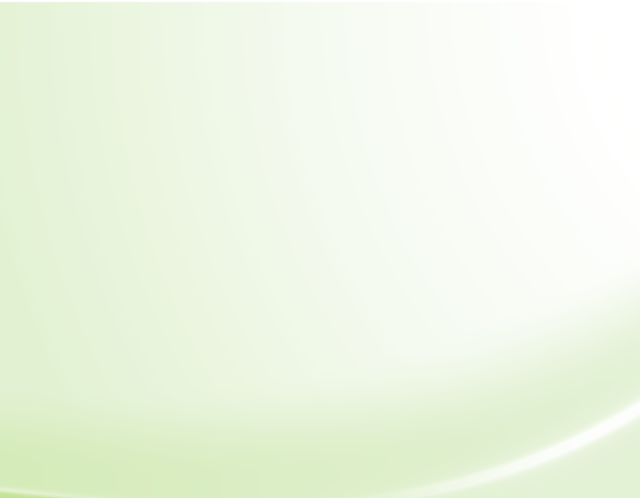
This background is drawn by a WebGL 2 fragment shader. Its source:

```glsl
#version 300 es
precision highp float;
// Pale green backdrop: a faintly stepped radial gradient fades to white at the
// upper right, with a soft curved band and a bright rim sweeping along the base.
// Curves are cubics in x; lengths are in units of the canvas height.

uniform vec2 u_resolution;
out vec4 outColor;

const float ASPECT = 1.286;
const vec2 GLOW_CENTER = vec2(1.74, 1.0);
const vec3 WHITE = vec3(1.0);
const vec3 MIST = vec3(0.962, 0.982, 0.945);
const vec3 LEAF = vec3(0.885, 0.945, 0.820);
const vec3 BAND_LEFT = vec3(0.835, 0.922, 0.725);
const vec3 BAND_RIGHT = vec3(0.890, 0.945, 0.835);
const vec3 BASE_LEFT = vec3(0.770, 0.890, 0.590);
const vec3 BASE_RIGHT = vec3(0.890, 0.945, 0.835);

// Cubic coefficients, constant term first
const vec4 BAND_TOP = vec4(0.215, -0.06, 0.109, 0.086);
const vec4 RIM = vec4(0.017, -0.10, -0.017, 0.151);

float cubic(vec4 k, float x) {
    return k.x + x * (k.y + x * (k.z + x * k.w));
}

float cubicSlope(vec4 k, float x) {
    return k.y + x * (2.0 * k.z + 3.0 * x * k.w);
}

// Approximate signed distance to a cubic, positive above it
float curveDistance(vec4 k, vec2 p) {
    float slope = cubicSlope(k, p.x);
    return (p.y - cubic(k, p.x)) / sqrt(1.0 + slope * slope);
}

float bell(float d, float width) {
    return exp(-d * d / (width * width));
}

// Staircase with softened risers, blended with the plain ramp
float softSteps(float v, float size, float amount) {
    float s = v / size;
    float stair = floor(s) + smoothstep(0.35, 0.65, fract(s));
    return mix(v, stair * size, amount);
}

vec3 radialWash(vec2 p) {
    float r = softSteps(distance(p, GLOW_CENTER), 0.087, 0.4);
    vec3 color = mix(WHITE, MIST, smoothstep(0.45, 1.2, r));
    return mix(color, LEAF, clamp((r - 1.1) / 0.74, 0.0, 1.0));
}

void main() {
    vec2 p = gl_FragCoord.xy / u_resolution.y;
    float pixel = 1.0 / u_resolution.y;
    float across = clamp(p.x / ASPECT, 0.0, 1.0);

    // Background wash
    vec3 color = radialWash(p);

    // Band deepening from its soft upper edge down to the rim
    float top = cubic(BAND_TOP, p.x);
    float depth = (top + 0.015 - p.y) / (top - cubic(RIM, p.x));
    vec3 bandColor = mix(BAND_LEFT, BAND_RIGHT, across);
    color = mix(color, bandColor, smoothstep(0.0, 0.8, depth));

    // Darker ground beneath the rim
    float d = curveDistance(RIM, p);
    vec3 baseColor = mix(BASE_LEFT, BASE_RIGHT, smoothstep(0.0, 0.9, across));
    color = mix(color, baseColor, 1.0 - smoothstep(-0.006 - pixel, pixel, d));

    // Bright rim with a wider halo, strongest at the right
    float strength = smoothstep(0.40, 0.95, across);
    float core = bell(d, mix(0.006, 0.014, across));
    float halo = bell(d, 0.035) * 0.25;
    float faint = 0.35 * (1.0 - smoothstep(0.0, 0.3, across));
    color = mix(color, WHITE, max(strength * min(core + halo, 0.92), faint * core));

    // Thin white line along the upper edge
    color = mix(color, WHITE, smoothstep(0.996 - pixel, 0.996 + pixel, p.y));

    outColor = vec4(color, 1.0);
}
```
